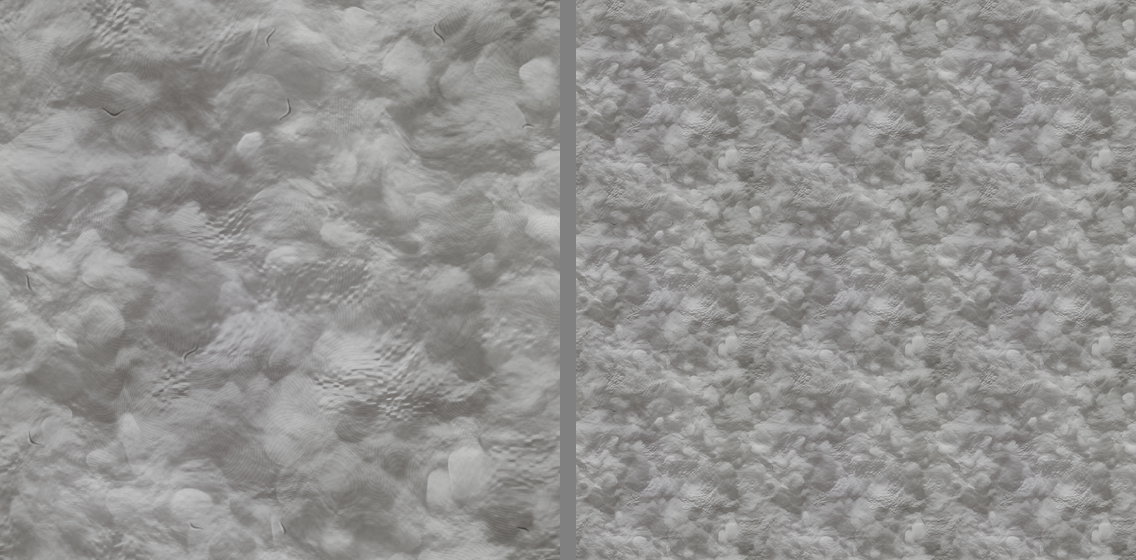
Left, the tile; right, the same tile 3 across and 3 down.
A Shadertoy shader for this texture:

```glsl
// Grey modelling clay, pressed and smeared by fingers, as a seamless tile.

float hash(vec2 p) {
    return fract(sin(dot(p, vec2(127.1, 311.7))) * 43758.5453);
}

vec2 hash2(vec2 p) {
    return vec2(hash(p), hash(p + 17.3));
}

// Value noise with n whole cells across the canvas
float noise(vec2 p, float n) {
    vec2 cell = floor(p * n), f = fract(p * n);
    f = f * f * f * (f * (f * 6.0 - 15.0) + 10.0);
    vec2 a = mod(cell, n), b = mod(cell + 1.0, n);
    return mix(mix(hash(a), hash(vec2(b.x, a.y)), f.x),
               mix(hash(vec2(a.x, b.y)), hash(b), f.x), f.y);
}

float fbm(vec2 p, float n) {
    float sum = 0.0, amp = 0.55;
    for (int i = 0; i < 5; i++) {
        sum += amp * noise(p, n);
        p += 0.37;
        n *= 2.0;
        amp *= 0.4;
    }
    return sum;
}

vec2 warp(vec2 p) {
    p += 0.04 * (vec2(noise(p, 7.0), noise(p + 0.5, 7.0)) - 0.5);
    return p + 0.016 * (vec2(noise(p, 19.0), noise(p + 0.5, 19.0)) - 0.5);
}

// Overlapping thumb presses; clay holds light, fingerprint and tint
vec3 press(vec3 clay, vec2 p, float n, float share) {
    vec2 cell = floor(p * n), f = fract(p * n);
    float ragged = 0.3 * (noise(p + 0.15, n * 3.0) - 0.5);
    for (int y = -1; y <= 1; y++)
    for (int x = -1; x <= 1; x++) {
        vec2 o = vec2(x, y);
        vec2 id = mod(cell + o, n) + n * 3.7;
        if (hash(id + 83.0) > share) continue;
        vec2 shape = hash2(id + 31.0), tilt = hash2(id + 57.0) - 0.5;
        vec2 d = f - o - hash2(id);
        float a = 2.4 * (shape.x - 0.5) - 0.35;
        vec2 e = mat2(cos(a), -sin(a), sin(a), cos(a)) * d;
        float r = length(e * vec2(1.4, 1.5 + 0.8 * shape.y)) + ragged;
        // One side of the rim is crisp, the other melts away
        float b = 6.2832 * hash(id + 43.0);
        float side = 0.5 + 0.5 * dot(d, vec2(cos(b), sin(b))) / (length(d) + 0.001);
        float crisp = side * side;
        float cover = smoothstep(0.0, mix(0.8, 0.006 * n, crisp), 1.0 - r);
        // Shadow cast beyond the rim, thin lip on it
        float below = smoothstep(0.1, -0.3, d.y);
        clay.x -= 0.5 * crisp * below * smoothstep(1.2, 0.95, r);
        float light = 1.1 * dot(d, vec2(-0.1, 1.0)) + 0.95 * tilt.y + clay.x * 0.4;
        light += 1.1 * crisp * crisp * tilt.x * smoothstep(0.011 * n, 0.0, abs(0.96 - r));
        float ridge = sin(length(d + 2.0 * tilt) / n * 1150.0);
        float tint = pow(hash(id + 9.0), 3.0) - 0.25;
        clay = mix(clay, vec3(light, ridge, tint), cover);
    }
    return clay;
}

// Soft relief with crumpled patches
float relief(vec2 p) {
    vec2 q = warp(p);
    float crumple = smoothstep(0.62, 0.85, noise(p + 0.2, 10.0));
    return 0.05 * fbm(q, 9.0) + 0.014 * fbm(q + 0.4, 22.0) + 0.004 * crumple * noise(q, 125.0);
}

float stroke(vec2 e, float len) {
    float d = max(abs(e.y) - 0.01 * (1.0 - abs(e.x) / len), abs(e.x) - len);
    return 1.0 - smoothstep(-0.006, 0.014, d);
}

// Sparse short tears with a bright lip
float tears(vec2 p) {
    vec2 id = mod(floor(p * 7.0), 7.0) + 140.0;
    vec2 r = hash2(id);
    vec2 e = fract(p * 7.0) - 0.5 - 0.3 * (r - 0.5);
    float a = 3.0 * hash(id + 5.0) - 2.2;
    e = mat2(cos(a), -sin(a), sin(a), cos(a)) * e;
    e.y += 0.04 * sin(e.x * 19.0 + r.x * 6.0);
    float len = 0.05 + 0.1 * r.y;
    return step(0.66, hash(id + 11.0)) * (stroke(e, len) - 0.5 * stroke(e + vec2(0.0, 0.03), len));
}

void mainImage(out vec4 fragColor, in vec2 fragCoord) {
    vec2 p = fragCoord / iResolution.xy;
    float eps = 0.0016;

    // Light from above across the relief, then the presses
    float lit = 2.0 * (relief(p) - relief(p + eps * vec2(-0.1, 1.0))) / eps;
    vec2 q = warp(p);
    vec3 clay = press(vec3(0.6 * lit, 0.0, 0.0), q, 6.0, 0.8);
    clay = press(clay, q + 0.23, 11.0, 0.75);
    clay = press(clay, q + 0.61, 18.0, 0.45);
    lit = clay.x + 0.55 * lit;

    float tone = 0.592 + 0.155 * lit / sqrt(1.0 + lit * lit);
    tone += 0.19 * (fbm(p + 0.7, 6.0) - 0.45);
    tone += 0.07 * clay.z;
    tone += 0.014 * clay.y * smoothstep(0.4, 0.75, noise(p + 0.3, 11.0));
    tone += 0.022 * (noise(p, 230.0) - 0.5);
    tone -= 0.16 * tears(p);

    // Warm shadows, faint violet drift
    float warm = clamp((0.64 - tone) * 0.11, 0.0, 0.022);
    vec3 color = vec3(tone) + warm * vec3(0.5, -0.1, -0.5);
    color += (noise(p + 0.1, 4.0) - 0.5) * vec3(0.004, -0.004, 0.014);
    fragColor = vec4(color, 1.0);
}
```
